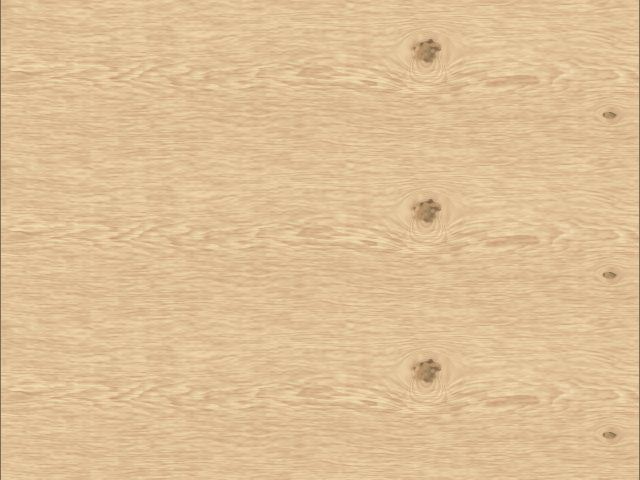
Give the GLSL for this texture, as a Shadertoy shader.

```glsl
// Pale oak veneer: one board, stacked three times, with a large and a small knot.
// Wavering lines and stretched noise make the fibres, contours of a ring field the
// arched figure; both are bent around the knots like a stream around a stone.

#define BOARDS 3.0
#define BOARD_LENGTH 4.0
#define FIGURE_Y 0.53
#define RINGS_ACROSS 23.0
#define RINGS_ALONG 3.6
#define FIBRE_LINES 38.0
#define FIGURE_CONTRAST 0.46
#define FIBRE_CONTRAST 0.62
#define EDGE_WIDTH 0.006
#define BIG_KNOT vec2(2.667, 0.685)
#define SMALL_KNOT vec2(3.81, 0.281)

const vec3 PALE_WOOD = vec3(0.930, 0.832, 0.665);
const vec3 DARK_WOOD = vec3(0.770, 0.605, 0.455);
const vec3 KNOT_BROWN = vec3(0.700, 0.550, 0.390);
const vec3 KNOT_GREEN = vec3(0.570, 0.500, 0.340);
const vec3 KNOT_BARK = vec3(0.360, 0.270, 0.190);
const vec3 EDGE_COLOUR = vec3(0.440, 0.370, 0.290);

float hash(vec2 p) {
    return fract(sin(dot(p, vec2(127.1, 311.7))) * 43758.5453);
}

// Value noise that wraps over one board height; scale.y must be whole
float grainNoise(vec2 p, vec2 scale) {
    p *= scale;
    vec2 cell = floor(p), f = fract(p);
    f = f * f * (3.0 - 2.0 * f);
    float y0 = mod(cell.y, scale.y), y1 = mod(cell.y + 1.0, scale.y);
    float low = mix(hash(vec2(cell.x, y0)), hash(vec2(cell.x + 1.0, y0)), f.x);
    float high = mix(hash(vec2(cell.x, y1)), hash(vec2(cell.x + 1.0, y1)), f.x);
    return mix(low, high, f.y);
}

// Vertical shift that parts the grain around a knot
float bend(vec2 p, vec2 centre, float radius) {
    vec2 q = (p - centre) * vec2(0.8, 1.0);
    float area = radius * radius;
    return q.y * area / max(dot(q, q), area);
}

// Distance from a knot's centre, 1 on its ragged rim
float knotDistance(vec2 p, vec2 centre, vec2 size) {
    float ragged = grainNoise(p, vec2(36.0, 36.0)) - 0.5;
    return length((p - centre) / size) + 0.6 * ragged;
}

// Growth rings: slow rise to dark late wood, then a quick return
float ringTone(vec2 p, vec2 bent) {
    float across = bent.y - FIGURE_Y;
    float along = bent.x - 2.15;
    float field = RINGS_ACROSS * sqrt(across * across + 0.004)
                + RINGS_ALONG * sqrt(along * along + 0.04)
                + 1.8 * grainNoise(bent, vec2(3.0, 7.0))
                + 1.3 * grainNoise(bent, vec2(6.0, 18.0))
                + 0.5 * grainNoise(bent, vec2(12.0, 60.0));

    // Bell of rings flaring below the large knot
    vec2 q = p - BIG_KNOT + vec2(0.0, 0.05);
    float flare = 0.10 + 0.5 * max(-q.y, 0.0);
    float bell = length(q / vec2(flare, 0.16));
    float bellRings = 4.0 * bell + 0.9 * grainNoise(p, vec2(12.0, 14.0));
    float nearBell = smoothstep(1.3, 0.75, bell);
    field = mix(field, bellRings, nearBell);

    float phase = fract(field);
    float ring = smoothstep(0.1, 0.8, phase) * (1.0 - smoothstep(0.82, 1.0, phase));
    float arch = exp(-across * across / 0.012);
    float straight = 0.12 * smoothstep(0.0, 0.25, min(p.y, 1.0 - p.y));
    return (ring - 0.4) * max(max(arch, straight), 0.7 * nearBell);
}

// Wavering fibre lines, short pores and fine speckle, centred on zero
float fibreTone(vec2 bent) {
    float wander = 2.6 * grainNoise(bent, vec2(2.5, 11.0))
                 + 1.1 * grainNoise(bent, vec2(8.0, 37.0));
    float wave = 0.5 + 0.5 * sin(6.2832 * (FIBRE_LINES * bent.y + wander));
    float presence = 0.35 + 1.0 * grainNoise(bent + vec2(5.7, 0.0), vec2(5.0, 28.0));
    float line = (wave * wave - 0.375) * presence;
    float pore = smoothstep(0.3, 0.75, grainNoise(bent + vec2(7.3, 0.0), vec2(12.0, 82.0))) - 0.47;
    float speckle = grainNoise(bent + vec2(3.1, 0.0), vec2(40.0, 96.0)) - 0.5;
    float streak = grainNoise(bent, vec2(2.5, 38.0)) - 0.5;
    return 0.36 * line + 0.34 * pore + 0.46 * speckle + 0.14 * streak;
}

vec3 paintKnot(vec3 wood, vec2 p, vec2 centre, vec2 size, float strength) {
    float d = knotDistance(p, centre, size);
    float mottle = grainNoise(p, vec2(44.0, 50.0));
    vec3 heart = mix(KNOT_BROWN, KNOT_GREEN, smoothstep(0.35, 0.8, mottle));
    float bark = smoothstep(0.4, 0.85, d) * smoothstep(0.4, 0.75, mottle);
    bark *= 0.5 + 0.5 * smoothstep(-0.5, 0.5, (p.y - centre.y) / size.y);
    heart = mix(heart, KNOT_BARK, bark);
    wood = mix(wood, KNOT_BROWN, 0.3 * smoothstep(1.6, 0.7, d));
    return mix(wood, heart, strength * smoothstep(1.15, 0.65, d));
}

void mainImage(out vec4 fragColor, in vec2 fragCoord) {
    // Board units: height 1, length BOARD_LENGTH
    vec2 uv = fragCoord / iResolution.xy;
    vec2 p = vec2(uv.x * BOARD_LENGTH, fract(uv.y * BOARDS));

    // Bend the grain, leaving the joints undisturbed
    float inside = smoothstep(0.0, 0.25, min(p.y, 1.0 - p.y));
    float shift = bend(p, BIG_KNOT, 0.12) + bend(p, SMALL_KNOT, 0.05);
    float sway = 0.04 * (grainNoise(p, vec2(1.5, 4.0)) - 0.5);
    vec2 bent = p + vec2(0.0, sway - shift * inside);

    // Wood tone from broad shade, fibres and rings
    float tone = 0.345 + 0.03 * cos(6.2832 * (p.y - 0.2));
    tone += 0.06 * (grainNoise(bent, vec2(1.2, 6.0)) - 0.5);
    tone += FIBRE_CONTRAST * fibreTone(bent) + FIGURE_CONTRAST * ringTone(p, bent);
    vec3 colour = mix(PALE_WOOD, DARK_WOOD, clamp(tone, -0.1, 1.1));

    colour = paintKnot(colour, p, BIG_KNOT, vec2(0.080, 0.072), 0.85);
    colour = paintKnot(colour, p, SMALL_KNOT, vec2(0.040, 0.022), 0.75);

    // Thin dark line at both ends
    float end = min(p.x, BOARD_LENGTH - p.x);
    float pixel = BOARD_LENGTH / iResolution.x;
    float line = 1.0 - smoothstep(-0.5 * pixel, 0.5 * pixel, end - EDGE_WIDTH);
    fragColor = vec4(mix(colour, EDGE_COLOUR, 0.85 * line), 1.0);
}
```
